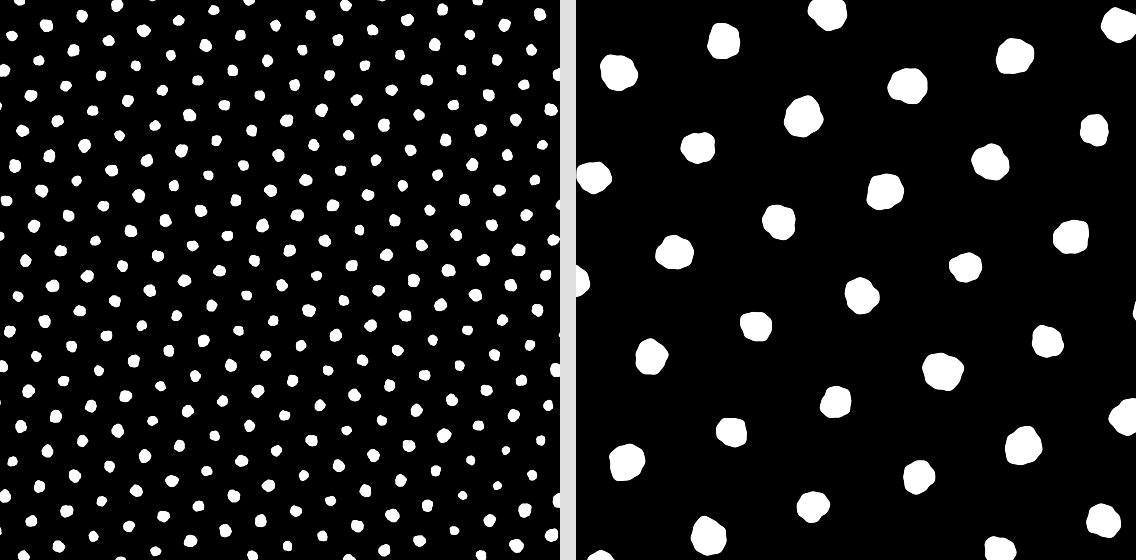
Left, the full canvas; right, a detail of the centre.
Write a WebGL 2 fragment shader that draws this pattern.

```glsl
#version 300 es
precision highp float;
// Irregular white dots on a tilted, nearly hexagonal lattice over black.

#define LATTICE_ORIGIN vec2(0.503, 0.490)
#define STEP_ACROSS vec2(0.0625, 0.0180)
#define STEP_UP vec2(0.0143, 0.0626)
#define DOT_RADIUS 0.0104
#define SIZE_VARIATION 0.13
#define POSITION_JITTER 0.0006
#define EDGE_WOBBLE 0.06
#define RIPPLE_STRENGTH 0.36
#define RIPPLE_LENGTH 0.25
#define DOT_COLOR vec3(1.0)
#define GROUND_COLOR vec3(0.0)

uniform vec2 u_resolution;
out vec4 fragColor;

const float TAU = 6.2831853;

float hash(vec2 p) {
    vec3 q = fract(vec3(p.xyx) * 0.1031);
    q += dot(q, q.yzx + 33.33);
    return fract((q.x + q.y) * q.z);
}

// Size swing that fades away from the lower right corner.
float cornerRipple(vec2 p) {
    float d = distance(p, vec2(1.0, 0.0));
    return RIPPLE_STRENGTH * cos(TAU * (d - 0.08) / RIPPLE_LENGTH) * exp(-4.0 * d);
}

// Uneven outline: a few angular waves with phases unique to each dot.
float outline(float angle, vec2 cell) {
    float wave = 0.0;
    for (int k = 2; k <= 5; k++) {
        float n = float(k);
        float phase = TAU * hash(cell + 7.3 * n);
        wave += sin(n * angle + phase) * 2.0 / n;
    }
    return 1.0 + EDGE_WOBBLE * wave
         + 0.02 * sin(9.0 * angle + TAU * hash(cell + 61.0));
}

float dotDistance(vec2 p) {
    // Nearest lattice node
    mat2 lattice = mat2(STEP_ACROSS, STEP_UP);
    vec2 cell = round(inverse(lattice) * (p - LATTICE_ORIGIN));
    vec2 node = LATTICE_ORIGIN + lattice * cell;

    // Per-dot placement and size
    vec2 seed = cell + 50.0;
    vec2 jitter = vec2(hash(seed + 11.7), hash(seed + 29.1)) * 2.0 - 1.0;
    vec2 offset = p - node - POSITION_JITTER * jitter;
    float size = 1.0 + SIZE_VARIATION * (2.0 * hash(seed) - 1.0) + cornerRipple(node);

    float angle = atan(offset.y, offset.x + 1e-7);
    return length(offset) - DOT_RADIUS * size * outline(angle, seed);
}

void main() {
    vec2 p = gl_FragCoord.xy / u_resolution.y;
    float halfPixel = 0.5 / u_resolution.y;
    float coverage = 1.0 - smoothstep(-halfPixel, halfPixel, dotDistance(p));
    fragColor = vec4(mix(GROUND_COLOR, DOT_COLOR, coverage), 1.0);
}
```
